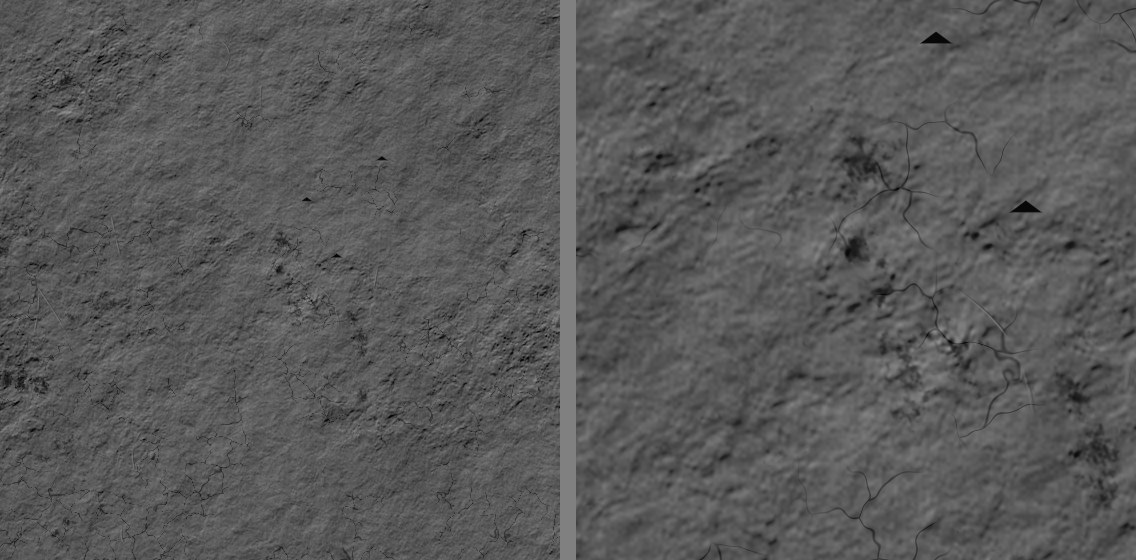
Left: the whole. Right: its middle third, enlarged.
Reproduce this texture procedurally as a Shadertoy shader.

```glsl
// Weathered dry mud wall: grey embossed grain, crumbled pits, hairline cracks and straw fibres.

const float BASE_GREY = 0.354;
const float FIBRE_GREY = 0.48;
const float PIT_GREY = 0.07;
const vec2 LIGHT_DIR = vec2(-0.4, 0.917);

float hash(vec2 p) {
    return fract(sin(dot(p, vec2(127.1, 311.7))) * 43758.5453);
}

vec2 hash2(vec2 p) {
    return vec2(hash(p), hash(p + 57.3));
}

float noise(vec2 p) {
    vec2 i = floor(p), f = fract(p);
    f = f * f * (3.0 - 2.0 * f);
    return mix(mix(hash(i), hash(i + vec2(1, 0)), f.x),
               mix(hash(i + vec2(0, 1)), hash(i + 1.0), f.x), f.y);
}

mat2 rotation(float angle) {
    float c = cos(angle), s = sin(angle);
    return mat2(c, -s, s, c);
}

float fbm(vec2 p, int octaves, float gain) {
    float sum = 0.0, amp = 1.0;
    for (int i = 0; i < octaves; i++) {
        sum += amp * (noise(p) - 0.5);
        p = rotation(0.65) * p * 2.0 + 17.3;
        amp *= gain;
    }
    return sum;
}

// Clay surface with crumbs broken up by a small warp
float clayHeight(vec2 p) {
    p += 0.007 * vec2(noise(p * 45.0), noise(p * 45.0 + 40.0));
    vec2 q = rotation(0.9) * p * vec2(0.95, 1.08);
    return fbm(q * 17.0, 5, 0.63);
}

float blob(vec2 p, vec2 center, vec2 radius, float angle) {
    vec2 q = rotation(angle) * (p - center) / radius;
    return exp(-dot(q, q));
}

// Crumbled zones near the left side, the right edge and in random patches
float roughness(vec2 p) {
    float zones = 0.6 * blob(p, vec2(0.04, 0.38), vec2(0.18, 0.3), 0.0)
                + 0.6 * blob(p, vec2(1.0, 0.38), vec2(0.09, 0.12), 0.0)
                + 0.35 * blob(p, vec2(0.14, 0.85), vec2(0.22, 0.16), 0.3);
    return smoothstep(-0.15, 0.95, zones + 0.8 * fbm(p * 8.0 + 3.0, 4, 0.65));
}

// Scattered hollows plus a diagonal chain of scuffs in the middle
float hollows(vec2 p) {
    float sum = 0.0;
    for (int i = 0; i < 7; i++) {
        float k = float(i);
        vec2 jitter = hash2(vec2(k, 4.7)) - 0.5;
        vec2 chain = mix(vec2(0.48, 0.54), vec2(0.68, 0.32), k / 6.0) + 0.07 * jitter;
        sum += 0.75 * blob(p, chain, vec2(0.016, 0.034), 0.5 + 0.5 * jitter.x);
        vec2 side = vec2(0.02 + 0.24 * hash(vec2(k, 8.1)), 0.06 + 0.13 * k);
        sum += 0.6 * blob(p, side, vec2(0.065, 0.032), jitter.y);
    }
    return sum;
}

// Gap between the two nearest cell centres, zero on a crack
float crackGap(vec2 p) {
    vec2 cell = floor(p);
    float nearest = 9.0, second = 9.0;
    for (int y = -1; y <= 1; y++)
    for (int x = -1; x <= 1; x++) {
        vec2 c = cell + vec2(x, y);
        float d = length(c + hash2(c) - p);
        second = min(second, max(nearest, d));
        nearest = min(nearest, d);
    }
    return second - nearest;
}

float fibre(vec2 p, vec2 start, float angle, float len, float bend, float width, float px) {
    vec2 q = rotation(angle) * (p - start);
    float t = q.y / len;
    float d = abs(q.x - bend * sin(t * 3.1416));
    float ends = smoothstep(0.0, 0.08, t) * (1.0 - smoothstep(0.8, 1.0, t));
    return ends * (1.0 - smoothstep(width, width + px, d));
}

// Small dark notch with a flat foot and a peaked top
float notch(vec2 p, vec2 foot, float size, float px) {
    vec2 q = p - foot;
    float d = max(-q.y, abs(q.x) * 0.75 + q.y - size);
    return 1.0 - smoothstep(-px, px, d);
}

void mainImage(out vec4 fragColor, in vec2 fragCoord) {
    vec2 p = fragCoord / iResolution.y;
    float px = 1.0 / iResolution.y;
    float rough = roughness(p);
    float hollow = hollows(p);

    // Side-lit relief, stronger where the clay has crumbled
    vec2 e = LIGHT_DIR * 0.0013;
    float relief = clayHeight(p - e) - clayHeight(p + e);
    relief *= mix(0.5, 1.2, rough) + 0.25 * min(hollow, 1.0);
    float grey = BASE_GREY + (relief > 0.0 ? 0.8 : 1.0) * relief;
    grey -= 0.1 * smoothstep(0.08, 0.18, -relief);

    // Broad stains, vertical streaks and fine grit
    grey += 0.045 * fbm(p * 4.0, 3, 0.5) - 0.015 * rough;
    grey += 0.03 * (noise(p * vec2(70.0, 7.0)) - 0.5);
    grey += 0.06 * (noise(p * 420.0) - 0.5);

    // Ragged dark pits, crumbling into specks at their rims
    float ragged = fbm(p * 60.0 + 9.0, 4, 0.8);
    float pits = smoothstep(0.55, 1.5, hollow + 0.3 * rough + 0.85 * ragged);
    grey = mix(grey, PIT_GREY, 0.9 * pits);

    // Short broken hairline cracks, mostly low on the wall
    vec2 warped = p + 0.02 * vec2(fbm(p * 30.0, 3, 0.6), fbm(p * 30.0 + 70.0, 3, 0.6));
    float crackArea = smoothstep(0.58, 0.75, noise(p * 19.0 + 5.0) + 0.3 * (0.3 - p.y));
    float crack = 1.0 - smoothstep(0.0, 0.05, crackGap(warped * 24.0));
    grey -= 0.15 * crack * crackArea;

    // Straw fibres with a thin shadow, and notches
    for (int i = 0; i < 9; i++) {
        float k = float(i);
        vec2 start = hash2(vec2(k, 2.3));
        float angle = 1.1 * (hash(vec2(k, 6.9)) - 0.4);
        float len = mix(0.04, 0.13, hash(vec2(k, 9.4)));
        float bend = 0.025 * (hash(vec2(k, 3.8)) - 0.5);
        float shade = fibre(p + vec2(-0.002, 0.001), start, angle, len, bend, 0.0003, px);
        float straw = fibre(p, start, angle, len, bend, 0.0002, px);
        float worn = smoothstep(0.2, 0.6, noise(p * 50.0 + k));
        grey = mix(grey, 0.2, 0.5 * shade * worn);
        grey = mix(grey, FIBRE_GREY, 0.7 * straw * worn);
    }
    for (int i = 0; i < 3; i++) {
        vec2 foot = vec2(0.4, 0.52) + vec2(0.36, 0.26) * hash2(vec2(float(i), 5.2));
        grey = mix(grey, 0.03, notch(p, foot, 0.007, px));
    }

    fragColor = vec4(vec3(clamp(grey, 0.03, 0.62)), 1.0);
}
```
